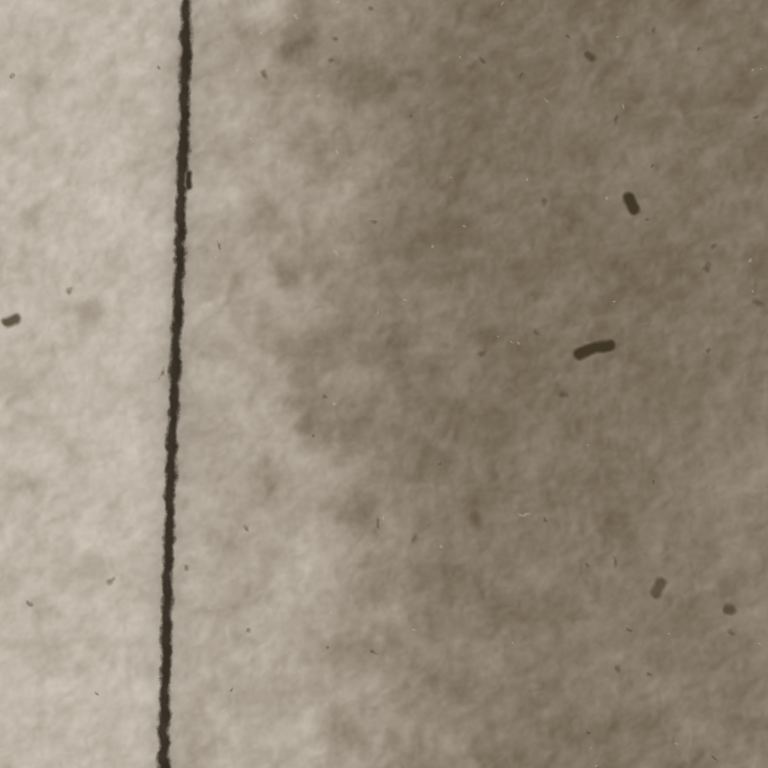
Reproduce this texture procedurally as a WebGL 2 fragment shader.

```glsl
#version 300 es
precision highp float;
// Weathered concrete slab: pale left side, dark right side, and a narrow dark joint.

uniform vec2 u_resolution;
out vec4 outColor;

const vec3 DARK_CONCRETE = vec3(0.435, 0.385, 0.315);
const vec3 PALE_CONCRETE = vec3(0.770, 0.732, 0.682);
const vec3 JOINT_COLOR = vec3(0.205, 0.175, 0.135);
const vec3 CHIP_COLOR = vec3(0.23, 0.195, 0.13);
const vec3 FLECK_COLOR = vec3(0.75, 0.71, 0.64);

float hash(vec2 p) {
    vec3 q = fract(vec3(p.xyx) * 0.1031);
    q += dot(q, q.yzx + 33.33);
    return fract((q.x + q.y) * q.z);
}

float noise(vec2 p) {
    vec2 cell = floor(p), f = fract(p);
    f = f * f * (3.0 - 2.0 * f);
    float low = mix(hash(cell), hash(cell + vec2(1, 0)), f.x);
    float high = mix(hash(cell + vec2(0, 1)), hash(cell + vec2(1, 1)), f.x);
    return mix(low, high, f.y);
}

// Layered noise centred on zero
float fbm(vec2 p) {
    float sum = 0.0, amp = 0.5;
    for (int i = 0; i < 5; i++) {
        sum += amp * (noise(p) - 0.5);
        p = mat2(0.8, 0.6, -0.6, 0.8) * p * 2.03 + 17.3;
        amp *= 0.52;
    }
    return sum;
}

// Relief of a rough surface lit from the upper left
float relief(vec2 p) {
    vec2 warped = p + 1.2 * vec2(noise(p * 0.6), noise(p * 0.6 + 31.0));
    return noise(warped + vec2(-0.35, 0.25)) - noise(warped + vec2(0.35, -0.25));
}

// Soft round discoloration
float stain(vec2 p, vec2 center, float radius) {
    vec2 d = (p - center) / radius;
    return exp(-dot(d, d));
}

// Capsule-shaped pit with a soft rim
float chip(vec2 p, vec2 a, vec2 b, float radius, float soft) {
    vec2 pa = p - a, ba = b - a;
    float along = clamp(dot(pa, ba) / dot(ba, ba), 0.0, 1.0);
    return 1.0 - smoothstep(-soft, soft, length(pa - ba * along) - radius);
}

// One randomly placed soft speck in a fraction of the grid cells
float specks(vec2 p, float scale, float density, float seed) {
    vec2 g = p * scale, cell = floor(g);
    vec2 center = 0.3 + 0.4 * vec2(hash(cell + seed), hash(cell + seed + 41.0));
    float present = step(hash(cell + seed + 83.0), density);
    float size = mix(0.14, 0.3, hash(cell + seed + 7.0));
    return present * (1.0 - smoothstep(0.0, size, length(fract(g) - center)));
}

// Paleness of the slab, falling from left to right along a blotchy boundary
float slabTone(vec2 p) {
    float boundary = 0.405 + 0.095 * (1.0 - smoothstep(0.2, 0.6, p.y));
    float x = p.x + 0.15 * fbm(p * 9.0 + 4.0);
    float tone = 0.16 + 0.58 * (1.0 - smoothstep(boundary - 0.16, boundary + 0.17, x));
    tone += 0.16 * (1.0 - smoothstep(0.20, 0.25, p.x));
    tone += 0.07 * (1.0 - smoothstep(0.1, 0.65, p.y)) * smoothstep(0.4, 0.65, p.x);
    return tone + 0.14 * stain(p, vec2(0.98, 0.37), 0.1);
}

void main() {
    vec2 p = gl_FragCoord.xy / u_resolution;
    float pixel = 1.0 / min(u_resolution.x, u_resolution.y);

    // Broad mottling, strongest across the transition, then lit grain
    float transition = stain(vec2(p.x, 0.0), vec2(0.40, 0.0), 0.16);
    float tone = slabTone(p) + (0.32 + 0.22 * transition) * fbm(p * 20.0);
    tone += 0.26 * fbm(p * 55.0 + 9.0);
    tone += 0.10 * relief(p * 75.0) + 0.07 * relief(p * 140.0 + 5.0);

    // Faded stains on the pale side
    vec2 q = p + 0.03 * vec2(fbm(p * 30.0), fbm(p * 30.0 + 50.0));
    float stains = stain(q, vec2(0.047, 0.900), 0.021);
    stains += stain(q, vec2(0.045, 0.720), 0.017);
    stains += stain(q, vec2(0.118, 0.592), 0.018);
    stains += stain(q, vec2(0.040, 0.366), 0.019);
    stains += stain(q, vec2(0.338, 0.733), 0.020);
    stains += stain(q, vec2(0.378, 0.642), 0.016);
    stains += stain(q, vec2(0.395, 0.440), 0.013);
    stains += stain(q, vec2(0.350, 0.362), 0.025);
    stains += stain(q, vec2(0.468, 0.325), 0.030);
    stains += stain(q, vec2(0.378, 0.940), 0.024);
    stains += 0.8 * stain(q, vec2(0.618, 0.330), 0.016);
    tone -= 0.30 * stains;
    vec3 color = mix(DARK_CONCRETE, PALE_CONCRETE, clamp(tone, -0.2, 1.1));

    // Sparse soft pits and bright grains
    color = mix(color, CHIP_COLOR, 0.40 * specks(q, 36.0, 0.04, 3.0));
    color = mix(color, FLECK_COLOR, 0.50 * specks(q, 70.0, 0.015, 19.0));

    // Distinct chips
    float soft = max(0.0035, pixel);
    vec2 c = mix(p, q, 0.35);
    float chips = chip(c, vec2(0.754, 0.538), vec2(0.793, 0.552), 0.0075, soft);
    chips = max(chips, chip(c, vec2(0.820, 0.742), vec2(0.827, 0.729), 0.0075, soft));
    chips = max(chips, 0.8 * chip(c, vec2(0.010, 0.581), vec2(0.021, 0.585), 0.006, soft));
    chips = max(chips, 0.6 * chip(c, vec2(0.766, 0.926), vec2(0.772, 0.922), 0.005, soft));
    chips = max(chips, 0.6 * chip(c, vec2(0.855, 0.227), vec2(0.861, 0.242), 0.006, soft));
    chips = max(chips, 0.6 * chip(c, vec2(0.946, 0.209), vec2(0.953, 0.206), 0.006, soft));
    color = mix(color, CHIP_COLOR, 0.9 * chips);

    // Slanted joint with a ragged edge and faint shaded border
    float center = 0.213 + 0.029 * p.y + 0.002 * sin(6.0 * p.y - 3.2);
    float gap = abs(p.x - center + 0.007 * fbm(p * 60.0)) - 0.0062 + 0.005 * fbm(p * 110.0);
    color *= 1.0 - 0.10 * exp(-max(gap, 0.0) * 75.0);
    float joint = 1.0 - smoothstep(-soft, soft, gap);
    joint = max(joint, chip(c, vec2(0.245, 0.775), vec2(0.246, 0.757), 0.004, soft));
    color = mix(color, JOINT_COLOR + 0.08 * fbm(p * 60.0), 0.95 * joint);

    outColor = vec4(color, 1.0);
}
```
